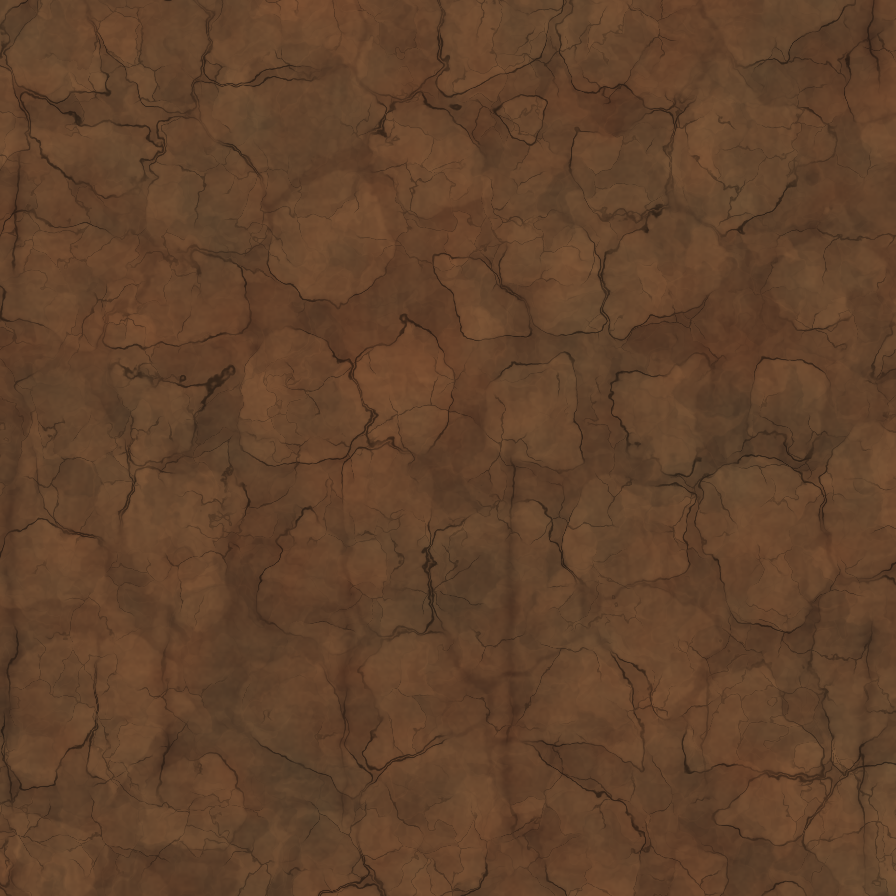
Give the GLSL for this texture, as a WebGL 2 fragment shader.

```glsl
#version 300 es
precision highp float;

uniform vec2 u_resolution;
out vec4 fragColor;

float hash(vec2 p) {
    vec3 q = fract(p.xyx * vec3(0.1031, 0.1030, 0.0973));
    q += dot(q, q.yzx + 33.33);
    return fract((q.x + q.y) * q.z);
}

vec2 hash2(vec2 p) {
    return vec2(hash(p), hash(p + vec2(37.0, 91.0)));
}

float noise(vec2 p) {
    vec2 i = floor(p), f = fract(p);
    f = f * f * (3.0 - 2.0 * f);
    return mix(mix(hash(i), hash(i + vec2(1, 0)), f.x),
               mix(hash(i + vec2(0, 1)), hash(i + vec2(1, 1)), f.x), f.y);
}

float fbm(vec2 p) {
    float sum = 0.0, amp = 0.53;
    for (int i = 0; i < 4; i++) {
        sum += amp * noise(p);
        p = mat2(1.6, 1.2, -1.2, 1.6) * p + 17.3;
        amp *= 0.5;
    }
    return sum;
}

vec2 warp(vec2 p) {
    return vec2(fbm(p), fbm(p + vec2(43.7, 19.1))) - 0.5;
}

float smoothMin(float a, float b, float k) {
    float h = max(k - abs(a - b), 0.0) / k;
    return min(a, b) - h * h * k * 0.25;
}

// Rounded cells: x is the distance to the border, y a random value per cell
vec2 cells(vec2 p, float jitter, float rounding) {
    vec2 base = floor(p), nearestCell = base, nearest = vec2(8.0);
    for (int y = -1; y <= 1; y++)
    for (int x = -1; x <= 1; x++) {
        vec2 c = base + vec2(x, y);
        vec2 r = c + 0.5 + jitter * (hash2(c) - 0.5) - p;
        if (dot(r, r) < dot(nearest, nearest)) {
            nearest = r;
            nearestCell = c;
        }
    }
    float border = 1.0;
    for (int y = -2; y <= 2; y++)
    for (int x = -2; x <= 2; x++) {
        if (x == 0 && y == 0) continue;
        vec2 c = nearestCell + vec2(x, y);
        vec2 r = c + 0.5 + jitter * (hash2(c) - 0.5) - p;
        border = smoothMin(border, dot(0.5 * (nearest + r), normalize(r - nearest)), rounding);
    }
    return vec2(border, hash(nearestCell + 5.5));
}

float stroke(float d, float width) {
    return 1.0 - smoothstep(width * 0.2, width + 0.6 / u_resolution.y, abs(d));
}

void main() {
    vec2 p = gl_FragCoord.xy / u_resolution.y;
    vec2 broad = warp(p * 6.0), rough = warp(p * 24.0 + 7.0), ragged = warp(p * 65.0 + 29.0);
    vec2 q = p + 0.10 * broad + 0.035 * rough + 0.012 * ragged;

    // Large stones with uneven gaps
    vec2 stone = cells(q * vec2(7.4, 6.6) + 3.0, 0.85, 0.12);
    float gap = 0.01 + 0.17 * smoothstep(0.3, 0.75, noise(p * 9.0 + 31.0));
    float inside = stone.x - gap;
    float plate = smoothstep(-0.04, 0.04, inside);
    float rim = smoothstep(0.0, 0.03, inside) * (1.0 - smoothstep(0.03, 0.13, inside));

    // Smaller chips within the stones
    vec2 chip = cells((p + 0.07 * broad.yx + 0.035 * rough + 0.015 * ragged) * 15.0 + 40.0, 0.95, 0.02);
    float chipMask = smoothstep(0.46, 0.6, noise(p * 14.0 + 63.0));

    // Flat painted dabs in two sizes
    vec2 dabPoint = p + 0.06 * rough.yx + 0.015 * ragged.yx;
    vec2 dab = cells((dabPoint + 0.05 * broad) * vec2(25.0, 21.0) + 80.0, 1.0, 0.02);
    vec2 fleck = cells((dabPoint - 0.05 * broad) * vec2(54.0, 62.0) + 140.0, 1.0, 0.02);
    float dabTone = (dab.y - 0.5) * smoothstep(0.0, 0.06, dab.x);
    float fleckTone = (fleck.y - 0.5) * smoothstep(0.0, 0.10, fleck.x);

    // Broken vertical seams
    float column = (p.x + 0.035 * broad.x + 0.02 * rough.x + 0.008 * ragged.x) * 5.2 + 0.45;
    float offset = fract(column) - 0.35 - 0.3 * hash(vec2(floor(column), 12.0));
    float seamMask = smoothstep(0.35, 0.6, noise(vec2(floor(column) * 9.0, p.y * 5.0)));
    float seam = exp(-700.0 * offset * offset) * seamMask;

    // Tone from broad stains down to bristle marks and grain
    float upright = noise(p * vec2(170.0, 32.0) + 4.0 * broad);
    float level = noise(p * vec2(40.0, 180.0) + 5.0 * broad);
    float bristle = mix(upright, level, smoothstep(0.4, 0.6, noise(p * 9.0 + 11.0))) - 0.5;
    float tone = 0.58 + 0.26 * (fbm(p * 4.0 + 21.0) - 0.5) + 0.50 * (fbm(p * 19.0 + 2.0) - 0.5);
    tone += 0.26 * dabTone + 0.20 * fleckTone + 0.16 * bristle + 0.13 * (noise(p * 260.0) - 0.5);
    tone += 0.18 * (plate - 0.3) + 0.12 * (stone.y - 0.5) * plate + 0.07 * rim;
    tone += chipMask * (0.20 * (chip.y - 0.5) - 0.08 * exp(-18.0 * abs(chip.x)));
    tone -= 0.16 * exp(-18.0 * abs(inside)) + 0.32 * seam;
    vec3 color = mix(vec3(0.29, 0.192, 0.13), vec3(0.45, 0.31, 0.20), clamp(tone, -0.1, 1.2));

    // Rusty and olive stains
    float hue = 0.7 * (fbm(p * 8.0 + 51.0) - 0.5) + 0.4 * (fbm(p * 28.0) - 0.5) + 0.1 * dabTone;
    color += hue * vec3(0.07, -0.015, -0.025);

    // Thin cracks that fade in and out
    float broken = smoothstep(0.25, 0.55, noise(p * 42.0 + 9.0));
    float outline = stroke(inside / 7.0, 0.0011) * smoothstep(0.38, 0.64, noise(p * 13.0 + 5.0));
    float chipLine = stroke(chip.x / 15.0, 0.0007) * chipMask * broken;
    float dabLine = stroke(dab.x / 23.0, 0.0006) * smoothstep(0.55, 0.7, noise(p * 22.0 + 71.0));
    float seamLine = stroke(offset / 5.2, 0.0011) * seamMask * smoothstep(0.35, 0.6, noise(p * 15.0));
    float crack = max(max(outline * mix(0.5, 1.0, broken), 0.8 * seamLine), max(0.6 * chipLine, 0.4 * dabLine));
    color *= 1.0 - 0.42 * crack;

    fragColor = vec4(color, 1.0);
}
```
